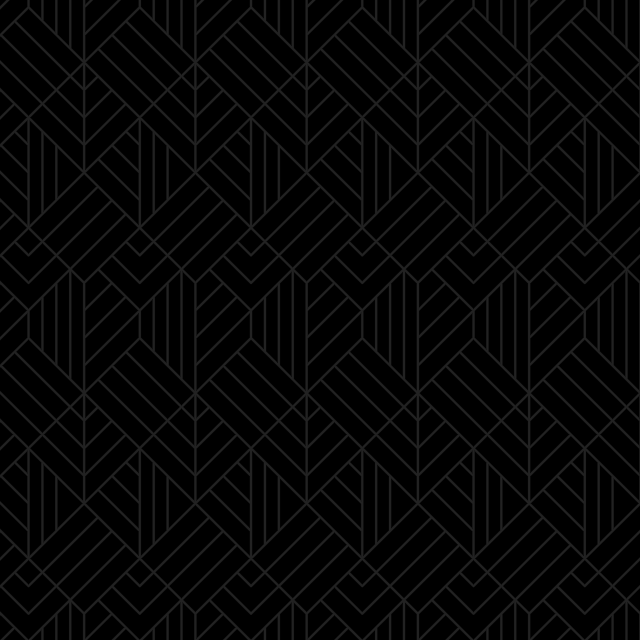
Give the GLSL for this pattern, as a Shadertoy shader.

```glsl
const vec2 CELL = vec2(8.0, 24.0);        // grid steps per repeat
const vec2 REPEATS = vec2(5.753, 1.935);  // repeats across and down
const vec2 ANCHOR = vec2(0.1315, 0.0975); // first spine node, from the top left
const float HALF_WIDTH = 0.084;
const vec3 GROUND = vec3(0.0);
const vec3 LINE = vec3(0.135);

// Distance to a segment that repeats with the cell
float segment(vec2 p, vec2 a, vec2 b) {
    vec2 q = p - 0.5 * (a + b);
    q -= CELL * round(q / CELL);
    vec2 h = 0.5 * (b - a);
    return length(q - h * clamp(dot(q, h) / dot(h, h), -1.0, 1.0));
}

// Spine with chevrons and the slanted boards that run into it
float chevrons(vec2 p) {
    float d = segment(p, vec2(0.0, -8.0), vec2(0.0, 8.0));
    d = min(d, segment(p, vec2(0.0, 8.0), vec2(8.0, 0.0)));
    d = min(d, segment(p, vec2(0.0, 0.0), vec2(4.0, -4.0)));
    for (int i = 0; i < 5; i++) {
        float k = float(i);
        d = min(d, segment(p, vec2(4.0 - k, k - 4.0), vec2(8.0, 2.0 * k)));
        if (i > 0 && i < 4) d = min(d, segment(p, vec2(0.0, 2.0 * k), vec2(k)));
    }
    return d;
}

// Diamond: slanted hatch on the left, upright hatch on the right
float diamond(vec2 p) {
    float d = 1e3;
    for (int i = 0; i < 4; i++) {
        float k = float(i);
        d = min(d, segment(p, vec2(3.0 - k, 5.0 + k), vec2(4.0, 6.0 + 2.0 * k)));
        if (i < 3) d = min(d, segment(p, vec2(4.0 + k), vec2(4.0 + k, 12.0 - k)));
    }
    return d;
}

// Rising boards, nested corners and hatched panels below the diamond
float boards(vec2 p) {
    float d = segment(p, vec2(4.0, 12.0), vec2(8.0, 16.0));
    d = min(d, segment(p, vec2(1.0, 15.0), vec2(4.0, 12.0)));
    for (int i = 0; i < 4; i++) {
        float k = float(i);
        d = min(d, segment(p, vec2(4.0, 12.0 + 2.0 * k), vec2(8.0 + k)));
        d = min(d, segment(p, vec2(0.0, 16.0 + 2.0 * k), vec2(1.0 + k, 15.0 + k)));
        d = min(d, segment(p, vec2(4.0 + k, 18.0 - k), vec2(4.0 + k, 20.0 + k)));
        if (i > 0) d = min(d, segment(p, vec2(4.0 - k, 12.0 + k), vec2(4.0, 12.0 + 2.0 * k)));
    }
    return d;
}

// Soft line coverage
float stroke(float d, float halfWidth, float pixel) {
    return 1.0 - smoothstep(halfWidth - 0.75 * pixel, halfWidth + 0.75 * pixel, d);
}

void mainImage(out vec4 fragColor, in vec2 fragCoord) {
    vec2 uv = fragCoord / iResolution.y;
    vec2 p = (vec2(uv.x, 1.0 - uv.y) - ANCHOR) * REPEATS * CELL;
    float pixel = REPEATS.x * CELL.x / iResolution.y;

    float d = min(chevrons(p), min(diamond(p), boards(p)));
    fragColor = vec4(mix(GROUND, LINE, stroke(d, HALF_WIDTH, pixel)), 1.0);
}
```
